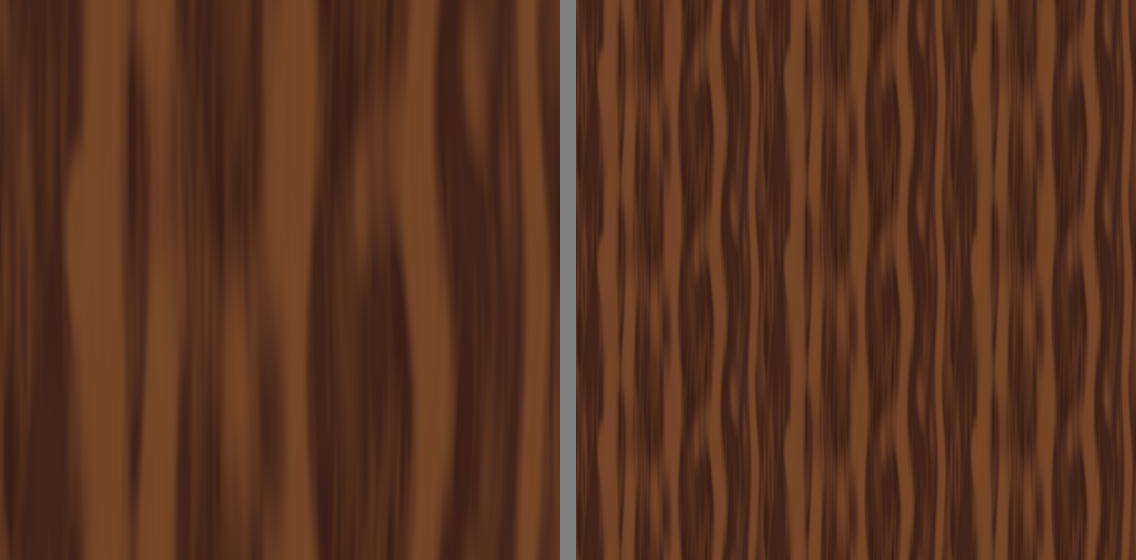
Left: one tile. Right: repeated 3 by 3.
Write a three.js fragment shader that draws this texture.

```glsl
// Dark walnut: four irregular vertical bands with smooth pale gaps,
// split by long pale wedges and filled with fine, soft, drawn-out fibres.
// All noise is built from wrapped columns, so the tile repeats both ways.
varying vec2 vUv;

const float TAU = 6.2831853;

float hash(vec2 p) {
  return fract(sin(dot(p, vec2(12.99, 78.23))) * 4375.85);
}

// Wrapped 1D noise along one column, slid by its own random offset
float strand(float column, float y, float cells, float seed) {
  float id = column + seed * 17.3;
  float v = (y + hash(vec2(id, 3.7))) * cells;
  float k = floor(v);
  float low = hash(vec2(id, mod(k + 0.5, cells)));
  float high = hash(vec2(id, mod(k + 1.5, cells)));
  return mix(low, high, smoothstep(0.0, 1.0, v - k));
}

// Blend of neighbouring strands: stretched noise without visible rows
float fibre(vec2 p, vec2 cells, float seed) {
  float v = p.x * cells.x;
  float k = floor(v);
  float left = strand(mod(k + 0.5, cells.x), p.y, cells.y, seed);
  float right = strand(mod(k + 1.5, cells.x), p.y, cells.y, seed);
  return mix(left, right, smoothstep(0.0, 1.0, v - k));
}

// Broad bands: crisp on the left side, softer and wandering on the right
float heartwood(vec2 p) {
  float phase = 4.0 * p.x + 0.2 * sin(TAU * p.x + 1.0);
  phase = fract(phase + 0.12 * fibre(p, vec2(7.0, 2.0), 1.0));
  float fall = 0.62 + 0.2 * fibre(p, vec2(9.0, 2.0), 2.0);
  float band = smoothstep(0.04, 0.14, phase);
  return band * (1.0 - smoothstep(fall, fall + 0.17, phase));
}

// Pale tapering wedges that split the bands
float wedges(vec2 p) {
  float split = 0.85 * fibre(p, vec2(14.0, 2.0), 3.0)
              + 0.15 * fibre(p, vec2(45.0, 3.0), 4.0);
  return smoothstep(0.18, 0.46, split);
}

// Fine streaks in three widths
float grain(vec2 p) {
  return 0.45 * fibre(p, vec2(42.0, 3.0), 5.0)
       + 0.35 * fibre(p, vec2(88.0, 4.0), 6.0)
       + 0.20 * fibre(p, vec2(150.0, 5.0), 7.0);
}

void main() {
  vec2 p = vUv;
  p.x += 0.022 * (fibre(vUv, vec2(6.0, 2.0), 8.0) - 0.5);

  float streak = grain(p) - 0.5;
  float depth = heartwood(p) * wedges(p);
  float tone = depth * (0.81 + 1.5 * streak);
  tone += 0.05 + 0.12 * streak * (1.0 - depth);
  tone = clamp(tone, 0.0, 1.0);

  vec3 paleWood = vec3(0.468, 0.285, 0.156);
  vec3 darkWood = vec3(0.240, 0.118, 0.086);
  vec3 color = mix(paleWood, darkWood, tone);

  // Faint cool haze over parts of the dark wood
  float haze = smoothstep(0.45, 0.9, fibre(p, vec2(12.0, 3.0), 9.0));
  color = mix(color, vec3(0.305, 0.172, 0.128), 0.4 * haze * depth);

  gl_FragColor = vec4(color, 1.0);
}
```
